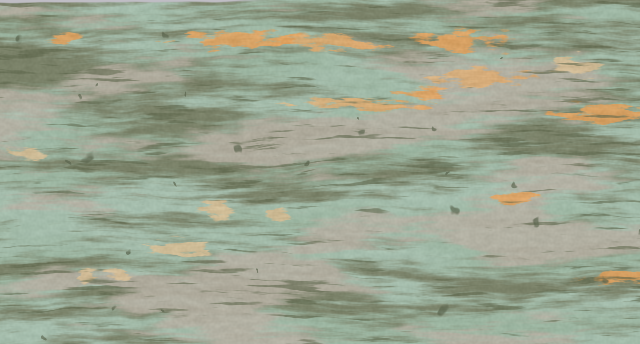
Reproduce this texture procedurally as a Shadertoy shader.

```glsl
// Weathered mint paint dragged sideways over olive, with grey patches and orange dabs.

vec2 hash2(vec2 p) {
    vec3 q = fract(p.xyx * vec3(0.1031, 0.1030, 0.0973));
    q += dot(q, q.yzx + 33.33);
    return fract((q.xx + q.yz) * q.zy);
}

float cornerSlope(vec2 cell, vec2 offset) {
    float angle = 6.2832 * hash2(cell + 71.0).x;
    return dot(vec2(cos(angle), sin(angle)), offset);
}

float gradientNoise(vec2 p) {
    vec2 i = floor(p), f = p - i;
    vec2 u = f * f * f * (f * (f * 6.0 - 15.0) + 10.0);
    vec2 e = vec2(1, 0);
    return mix(
        mix(cornerSlope(i, f), cornerSlope(i + e.xy, f - e.xy), u.x),
        mix(cornerSlope(i + e.yx, f - e.yx), cornerSlope(i + e.xx, f - e.xx), u.x), u.y);
}

float fbm(vec2 p) {
    float sum = 0.0, amplitude = 1.0;
    for (int i = 0; i < 4; i++) {
        sum += amplitude * gradientNoise(p);
        p = p * 2.03 + vec2(17.3, 9.7);
        amplitude *= 0.5;
    }
    return sum;
}

void mainImage(out vec4 fragColor, in vec2 fragCoord) {
    vec2 uv = fragCoord / iResolution.xy;
    float aspect = iResolution.x / iResolution.y;
    vec2 p = vec2(uv.x * aspect, uv.y);

    // Strokes wander slightly from the horizontal
    vec2 s = p;
    s.y += 0.03 * gradientNoise(p * vec2(1.7, 3.0)) + 0.006 * gradientNoise(p * vec2(9.0, 14.0));

    float broad = fbm(s * vec2(1.2, 5.0) + 3.7);
    float streak = fbm(s * vec2(2.4, 23.0) + 21.4);
    float bristle = fbm(s * vec2(8.0, 70.0) + 48.2);

    // Mint ground
    vec3 color = mix(vec3(0.61, 0.71, 0.63), vec3(0.65, 0.745, 0.68),
                     smoothstep(-0.4, 0.4, fbm(s * vec2(1.5, 8.0) + 60.0)));

    // Olive strokes, heavier at the upper left
    float olive = 0.8 * broad + 0.85 * streak + 0.5 * bristle
                + 0.4 * smoothstep(0.3, 1.0, uv.y) * (1.0 - uv.x) - 0.06;
    color = mix(color, vec3(0.47, 0.495, 0.395), 0.95 * smoothstep(-0.35, 0.65, olive));

    // Chalky grey patches, mostly near the centre
    float grey = fbm(s * vec2(1.4, 6.5) + 82.6) + 0.2 * bristle
               + 0.2 - 0.45 * length((uv - vec2(0.58, 0.48)) * vec2(1.0, 0.9));
    color = mix(color, vec3(0.715, 0.69, 0.64), 0.85 * smoothstep(0.06, 0.36, grey));

    // Orange and cream dabs with ragged ends
    float ragged = fbm(s * vec2(11.0, 48.0) + 5.3);
    for (float i = 0.0; i < 17.0; i++) {
        vec2 place = hash2(vec2(i, 13.0)), shape = hash2(vec2(i, 37.0));
        vec2 center = vec2(fract(0.1 + i * 0.618) * aspect, mix(0.14, 0.9, place.y));
        vec2 size = vec2(mix(0.03, 0.19, shape.x * shape.x), mix(0.016, 0.032, shape.y));
        vec2 q = (s - center) / size;
        float dab = 1.0 - smoothstep(0.65, 1.05, length(q) + 1.1 * ragged);
        float cream = smoothstep(0.55, 0.8, place.x + 0.35 * (0.5 - uv.x));
        vec3 paint = mix(vec3(0.89, 0.63, 0.36), vec3(0.84, 0.74, 0.58), cream);
        color = mix(color, paint + 0.06 * bristle, 0.85 * dab);
    }

    // Thin dark dry-brush lines
    float dry = fbm(s * vec2(5.0, 58.0) + 95.1) + 0.35 * streak + 0.25 * broad;
    color = mix(color, vec3(0.37, 0.405, 0.30), 0.6 * smoothstep(0.3, 0.6, dry));

    // Small dark blots and nicks
    vec2 wobble = 0.012 * vec2(gradientNoise(p * 45.0), gradientNoise(p * 45.0 + 30.0));
    for (float i = 0.0; i < 26.0; i++) {
        vec2 center = hash2(vec2(i, 59.0)) * vec2(aspect, 1.0);
        vec2 shape = hash2(vec2(i, 83.0));
        vec2 q = p - center + wobble;
        q.x += (shape.y - 0.5) * q.y;
        float radius = mix(0.004, 0.017, shape.x * shape.x);
        float blot = 1.0 - smoothstep(0.5, 1.2, length(q * vec2(1.0, 0.8)) / radius);
        color = mix(color, vec3(0.34, 0.38, 0.29), 0.65 * blot);
    }

    // Soft surface grain
    color += 0.025 * gradientNoise(p * 110.0) + 0.035 * gradientNoise(p * vec2(30.0, 65.0));

    // Pale wall showing along the top left edge
    float wall = smoothstep(0.989, 0.995, uv.y + 0.003 * gradientNoise(p * 12.0) - 0.008 * uv.x);
    wall *= 1.0 - smoothstep(0.36, 0.42, uv.x);
    color = mix(color, vec3(0.75, 0.74, 0.77), wall);

    fragColor = vec4(clamp(color, 0.0, 1.0), 1.0);
}
```
